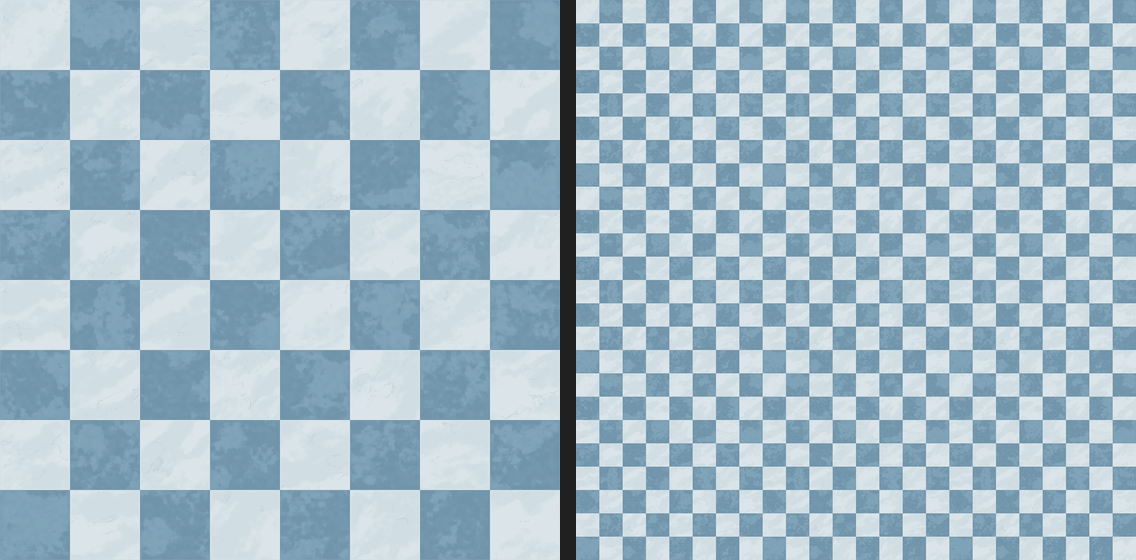
Left, the tile; right, the same tile 3 across and 3 down.
Give the GLSL for this pattern, as a three.js fragment shader.

```glsl
varying vec2 vUv;

const float TILES = 8.0;
const float PI = 3.14159;
const vec3 BLUE_DEEP = vec3(0.44, 0.58, 0.665);
const vec3 BLUE_PALE = vec3(0.505, 0.645, 0.725);
const vec3 WHITE_DIM = vec3(0.815, 0.868, 0.89);
const vec3 WHITE_LIT = vec3(0.858, 0.898, 0.915);
const vec3 VEIN = vec3(0.74, 0.805, 0.84);
const vec3 RIM_LIT = vec3(0.90, 0.93, 0.94);
const vec3 RIM_DEEP = vec3(0.41, 0.55, 0.64);

float hash(vec2 p) {
  return fract(sin(dot(p, vec2(127.1, 311.7))) * 43758.5453);
}

float noise(vec2 p) {
  vec2 i = floor(p);
  vec2 f = fract(p);
  vec2 u = f * f * (3.0 - 2.0 * f);
  float low = mix(hash(i), hash(i + vec2(1.0, 0.0)), u.x);
  float high = mix(hash(i + vec2(0.0, 1.0)), hash(i + vec2(1.0, 1.0)), u.x);
  return mix(low, high, u.y);
}

float fbm(vec2 p) {
  float sum = 0.0;
  float amp = 0.52;
  for (int i = 0; i < 5; i++) {
    sum += amp * noise(p);
    p = mat2(1.6, 1.2, -1.2, 1.6) * p + 7.3;
    amp *= 0.5;
  }
  return sum;
}

vec2 rotate(vec2 p, float angle) {
  float c = cos(angle);
  float s = sin(angle);
  return vec2(c * p.x + s * p.y, c * p.y - s * p.x);
}

// Square wave of period two with softened steps at whole numbers
float softSquare(float x, float width) {
  return clamp(sin(PI * x) / (PI * width), -1.0, 1.0);
}

// Mottled blue: ragged pale clouds over a deeper ground
vec3 blueStone(vec2 p, vec2 seed, float balance) {
  float warp = fbm(p * 4.0 + seed.yx);
  float cloud = fbm(p * 2.6 + seed + 1.4 * warp);
  float grit = fbm(p * 15.0 + seed);
  float field = cloud + 0.28 * (grit - 0.5) + 0.12 * (balance - 0.5);
  float tone = 0.75 * smoothstep(0.43, 0.60, field) + 0.25 * smoothstep(0.3, 0.7, grit);
  return mix(BLUE_DEEP, BLUE_PALE, tone);
}

// Pale marble: slanted streaks with sparse broken veins
vec3 whiteStone(vec2 p, vec2 seed, float slant) {
  vec2 q = rotate(p, slant);
  float warp = fbm(p * 3.0 + seed.yx);
  float streak = fbm(q * vec2(1.6, 4.2) + seed + 1.3 * warp);
  float grit = fbm(p * 13.0 + seed);
  float tone = smoothstep(0.40, 0.62, streak + 0.2 * (grit - 0.5));
  float ridge = abs(fbm(q * vec2(1.8, 4.5) + seed.yx + 0.9 * warp) - 0.5);
  float vein = 1.0 - smoothstep(0.0, 0.022, ridge);
  float broken = smoothstep(0.48, 0.68, fbm(p * 4.0 + seed + 19.0));
  return mix(mix(WHITE_DIM, WHITE_LIT, tone), VEIN, 0.55 * vein * broken);
}

void main() {
  vec2 grid = vUv * TILES;
  vec2 cell = mod(floor(grid), TILES);
  vec2 local = fract(grid);

  // Each tile has its own stone
  vec2 seed = 40.0 * vec2(hash(cell + 3.1), hash(cell + 17.7));
  float variation = hash(cell + 29.3);
  vec3 blue = blueStone(local, seed, variation);
  vec3 white = whiteStone(local, seed, mix(0.15, 0.8, variation));

  // Thin rims along the joints
  vec2 inset = min(local, 1.0 - local);
  float edge = min(inset.x, inset.y);
  float rim = 1.0 - smoothstep(0.008, 0.026, edge);
  float shade = 1.0 - smoothstep(0.0, 0.10, edge);
  white = mix(white, RIM_LIT, 0.65 * rim);
  blue = mix(blue, RIM_DEEP, 0.35 * rim + 0.15 * shade);

  // Alternating tiles, blue at the origin
  float checker = softSquare(grid.x, 0.009) * softSquare(grid.y, 0.009);
  gl_FragColor = vec4(mix(white, blue, 0.5 + 0.5 * checker), 1.0);
}
```
